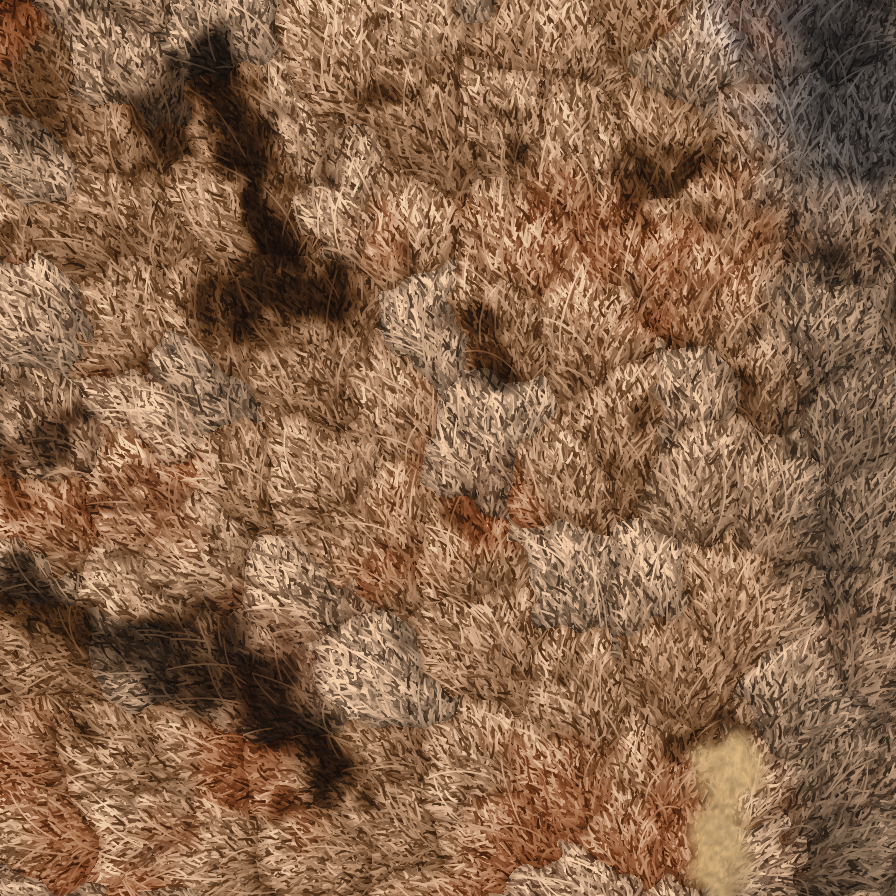
A Shadertoy shader for this texture:

```glsl
// Bare winter woodland seen from the air: leaning plumes of fine twigs, dark gaps and a sandy track.

vec4 hash4(vec3 p) {
    vec4 q = fract(p.xyzx * vec4(0.1031, 0.1030, 0.0973, 0.1099));
    q += dot(q, q.wzxy + 33.33);
    return fract((q.xxyz + q.yzzw) * q.zywx);
}

float noise(vec2 p) {
    vec2 i = floor(p), f = fract(p);
    f = f * f * (3.0 - 2.0 * f);
    float a = hash4(vec3(i, 7.0)).x, b = hash4(vec3(i + vec2(1, 0), 7.0)).x;
    float c = hash4(vec3(i + vec2(0, 1), 7.0)).x, d = hash4(vec3(i + 1.0, 7.0)).x;
    return mix(mix(a, b, f.x), mix(c, d, f.x), f.y);
}

float fbm(vec2 p) {
    return 0.53 * noise(p) + 0.29 * noise(p * 2.1 + 5.3) + 0.18 * noise(p * 4.3 + 11.7);
}

// Soft capsule: 1 on the segment, 0 beyond the radius
float capsule(vec2 p, vec2 a, vec2 b, float radius) {
    vec2 ab = b - a;
    float t = clamp(dot(p - a, ab) / dot(ab, ab), 0.0, 1.0);
    return smoothstep(radius, radius * 0.2, length(p - a - ab * t));
}

vec3 woodColor(float tone) {
    float t = tone * 4.0;
    vec3 c = mix(vec3(0.06, 0.035, 0.03), vec3(0.37, 0.23, 0.12), clamp(t, 0.0, 1.0));
    c = mix(c, vec3(0.54, 0.39, 0.27), clamp(t - 1.0, 0.0, 1.0));
    c = mix(c, vec3(0.69, 0.53, 0.40), clamp(t - 2.0, 0.0, 1.0));
    c = mix(c, vec3(0.83, 0.67, 0.54), clamp(t - 3.0, 0.0, 1.0));
    return mix(c, vec3(0.93, 0.81, 0.67), clamp(t - 4.0, 0.0, 1.0));
}

// Nearest leaning crown: fan direction of its twigs, its light and a random tint
void findCrown(vec2 p, vec2 lean, out vec2 fan, out float light, out float tint) {
    vec2 side = vec2(-lean.y, lean.x);
    vec2 ragged = p + 0.022 * (vec2(noise(p * 48.0), noise(p * 48.0 + 31.0)) - 0.5)
                    + 0.035 * (vec2(noise(p * 14.0), noise(p * 14.0 + 57.0)) - 0.5);
    vec2 cell = floor(ragged * 10.0), center = p;
    float nearest = 9.0, second = 9.0;
    for (int y = -1; y <= 1; y++)
    for (int x = -1; x <= 1; x++) {
        vec2 id = cell + vec2(x, y);
        vec4 h = hash4(vec3(id + 40.0, 3.0));
        vec2 c = (id + 0.1 + 0.8 * h.xy) / 10.0;
        float d = length(vec2(0.72 * dot(ragged - c, lean), dot(ragged - c, side)));
        if (d < nearest) {
            second = nearest;
            nearest = d;
            center = c;
            tint = h.z;
        } else second = min(second, d);
    }
    fan = normalize(p - center + lean * 0.13);
    light = 0.70 + 0.40 * smoothstep(-0.07, 0.05, dot(ragged - center, lean)) + 0.22 * (tint - 0.5);
    light *= mix(0.72, 1.0, smoothstep(0.0, 0.022, second - nearest));
}

void mainImage(out vec4 fragColor, in vec2 fragCoord) {
    vec2 p = fragCoord / iResolution.y;
    float pixel = 1.0 / iResolution.y;

    // Trees lean away from the point below the viewer
    vec2 fan, lean = normalize(p - vec2(0.76, -0.06));
    float light, tint;
    findCrown(p, lean, fan, light, tint);

    // Shadowed gaps between the stands
    vec2 w = p + 0.09 * (vec2(fbm(p * 9.0), fbm(p * 9.0 + 23.0)) - 0.5)
               + 0.03 * (vec2(noise(p * 40.0), noise(p * 40.0 + 9.0)) - 0.5);
    float gap = capsule(w, vec2(0.25, 0.95), vec2(0.31, 0.70), 0.055);
    gap = max(gap, capsule(w, vec2(0.27, 0.66), vec2(0.35, 0.66), 0.07));
    gap = max(gap, 0.9 * capsule(w, vec2(0.02, 0.33), vec2(0.25, 0.27), 0.06));
    gap = max(gap, capsule(w, vec2(0.26, 0.27), vec2(0.36, 0.15), 0.075));
    gap = max(gap, 0.7 * capsule(w, vec2(0.90, 1.02), vec2(0.97, 0.88), 0.13));
    gap = max(gap, 0.6 * capsule(w, vec2(0.0, 1.0), vec2(0.07, 0.87), 0.07));
    gap = max(gap, 0.7 * capsule(w, vec2(0.50, 0.43), vec2(0.53, 0.43), 0.035));
    gap = max(gap, 0.75 * smoothstep(0.66, 0.82, fbm(p * 11.0 + 3.0)));
    float rightEdge = smoothstep(0.82, 0.92, w.x);
    light *= (1.0 - 0.88 * gap) * (1.0 - 0.24 * rightEdge) * (0.80 + 0.42 * fbm(p * 17.0));

    // Layers of crossing twigs, the last ones long, pale and sparse
    float tone = 0.25 * light;
    for (int i = 0; i < 19; i++) {
        bool branch = i > 15;
        float scale = branch ? 21.0 : 42.0 + 2.3 * float(i);
        vec2 q = p * scale + float(i) * vec2(3.37, 5.71);
        for (int y = -1; y <= 1; y++)
        for (int x = -1; x <= 1; x++) {
            vec2 id = floor(q) + vec2(x, y);
            vec4 h = hash4(vec3(id, float(i) + 11.0));
            if (branch && h.w < 0.55) continue;
            vec2 rel = (q - id - h.xy) / scale;
            vec2 dir = normalize(fan + vec2(-fan.y, fan.x) * (h.z - 0.5) * 1.7);
            float halfLength = (0.4 + 0.5 * h.w) / scale;
            float along = dot(rel, dir) / halfLength;
            float across = dot(rel, vec2(-dir.y, dir.x)) + (h.x - 0.5) * 0.005 * along * along;
            float width = 0.00135 * (1.0 - 0.45 * along) * (branch ? 0.7 : 1.0);
            float cover = smoothstep(0.6 * pixel, -0.6 * pixel, abs(across) - width)
                        * smoothstep(1.0, 0.85, abs(along));
            float shade = fract(h.x * 7.3 + h.z * 3.9 + h.w * 5.1);
            float twigTone = light * (0.18 + 1.02 * shade);
            if (branch) twigTone = 0.12 + light * (0.65 + 0.4 * shade);
            tone = mix(tone, twigTone, cover);
        }
    }
    vec3 color = woodColor(tone);

    // Grey crowns, mostly to the right, and rusty undergrowth
    float grey = max(0.75 * rightEdge, 0.65 * smoothstep(0.55, 0.95, tint));
    float luma = dot(color, vec3(0.3, 0.59, 0.11));
    color = mix(color, luma * vec3(1.17, 0.97, 0.79), grey);
    float rust = smoothstep(0.48, 0.72, fbm(p * 7.0 + 17.0)) * (1.0 - grey);
    color *= mix(vec3(1), vec3(1.10, 0.89, 0.76), rust * smoothstep(1.0, 0.3, tone));
    color = mix(color, luma * vec3(0.98, 0.98, 1.02), 0.7 * capsule(w, vec2(0.90, 1.0), vec2(0.96, 0.88), 0.17));

    // Sandy track showing through at the bottom
    float track = capsule(w, vec2(0.79, -0.02), vec2(0.82, 0.16), 0.05);
    vec3 sand = vec3(0.80, 0.66, 0.46) * (0.86 + 0.22 * noise(p * 170.0));
    color = mix(color, sand, 0.88 * track);

    fragColor = vec4(color, 1.0);
}
```
